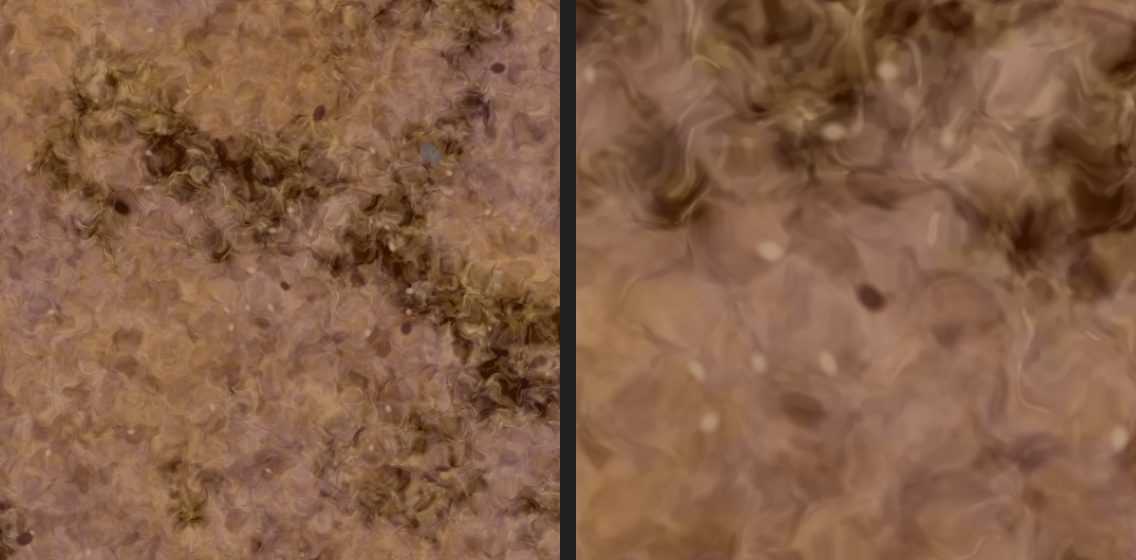
Left: the whole. Right: its middle third, enlarged.
A Shadertoy shader for this texture:

```glsl
// Bare reddish soil with dark mossy patches, curled fibres and a few small stones.
// Smooth cellular noise sets the patches and crumbs; fibres and grains are
// distance shapes scattered one per grid cell.

const vec3 DARK_EARTH = vec3(0.33, 0.17, 0.11);
const vec3 LIGHT_EARTH = vec3(0.62, 0.46, 0.36);
const vec3 OCHRE_SHIFT = vec3(0.05, 0.03, -0.10);
const vec3 MOSS_SHIFT = vec3(-0.02, 0.012, -0.025);
const vec3 STONE_GREY = vec3(0.43, 0.37, 0.36);
const vec3 SEED_BROWN = vec3(0.27, 0.13, 0.11);
const vec3 GRIT_PALE = vec3(0.73, 0.61, 0.50);

vec3 hash3(vec2 cell) {
    vec3 h = fract(cell.xyx * vec3(0.1031, 0.1030, 0.0973));
    h += dot(h, h.yxz + 33.33);
    return fract((h.xxy + h.yzz) * h.zyx);
}

mat2 rotation(float angle) {
    float c = cos(angle), s = sin(angle);
    return mat2(c, s, -s, c);
}

// Cell values blended by distance to their jittered centres
float cellNoise(vec2 p) {
    vec2 base = floor(p);
    vec2 total = vec2(0.0);
    for (int y = -1; y <= 1; y++)
    for (int x = -1; x <= 1; x++) {
        vec2 cell = base + vec2(x, y);
        vec3 h = hash3(cell);
        vec2 d = cell + 0.15 + 0.7 * h.xy - p;
        total += vec2(h.z, 1.0) * exp(-6.0 * dot(d, d));
    }
    return total.x / total.y;
}

float layeredNoise(vec2 p, int octaves, float gain) {
    float sum = 0.0, weight = 0.0, amplitude = 1.0;
    for (int i = 0; i < octaves; i++) {
        sum += amplitude * cellNoise(p);
        weight += amplitude;
        amplitude *= gain;
        p = rotation(0.7) * p * 2.03 + 17.3;
    }
    return sum / weight;
}

// Bent strands in random directions: coverage from 0 to 1
float fibres(vec2 p, float width) {
    vec2 base = floor(p);
    float cover = 0.0;
    for (int y = -1; y <= 1; y++)
    for (int x = -1; x <= 1; x++) {
        vec2 cell = base + vec2(x, y);
        vec3 h = hash3(cell + 71.0);
        vec2 q = rotation(6.283 * h.z) * (p - cell - 0.25 - 0.5 * h.xy);
        q.y += (h.x - 0.5) * 2.4 * q.x * q.x;
        q.x -= clamp(q.x, -0.45 * h.y, 0.45 * h.y);
        float strand = 1.0 - smoothstep(0.2 * width, width, length(q));
        cover = max(cover, strand * (0.3 + 0.7 * h.x));
    }
    return cover;
}

// Sparse oval grains: coverage from 0 to 1
float grains(vec2 p, float share, float radius, float softness) {
    vec2 cell = floor(p);
    vec3 h = hash3(cell + 139.0);
    vec3 shape = hash3(cell + 211.0);
    vec2 q = rotation(3.1416 * shape.x) * (p - cell - 0.35 - 0.3 * h.xy);
    float size = radius * mix(0.6, 1.0, shape.y);
    float d = length(q * vec2(1.0, 1.2 + 0.5 * shape.z)) - size;
    return step(h.z, share) * (1.0 - smoothstep(-softness, softness, d));
}

void mainImage(out vec4 fragColor, in vec2 fragCoord) {
    vec2 uv = fragCoord / min(iResolution.x, iResolution.y);

    // Broad mossy patches with ragged rims
    float patchField = layeredNoise(uv * 4.2 + 3.7, 5, 0.55);
    float moss = smoothstep(0.47, 0.72, patchField);

    // Curling crumbs, rougher inside the moss
    vec2 curl = vec2(cellNoise(uv * 30.0), cellNoise(uv * 30.0 + 51.0)) - 0.5;
    vec2 warped = uv + 0.022 * curl;
    float crumbs = layeredNoise(warped * 36.0, 3, 0.75) - 0.5;
    float flecks = smoothstep(0.56, 0.80, layeredNoise(warped * 24.0 + 90.0, 2, 0.6));

    float tone = 0.90 - 0.58 * moss;
    tone += crumbs * (0.75 + 1.3 * moss);
    tone -= flecks * (0.30 + 0.15 * moss);
    tone += 0.20 * (cellNoise(uv * 9.0 + 33.0) - 0.5);

    // Dark and pale strands
    float litter = smoothstep(0.36, 0.60, patchField);
    tone -= 0.28 * fibres(warped * 27.0, 0.13) * (0.3 + 0.7 * litter);
    tone += 0.30 * fibres(warped * 31.0 + 43.0, 0.10) * (0.25 + 0.75 * litter);
    tone = clamp(tone, -0.35, 1.2);

    // Earth colour with ochre, mauve and moss drifts
    vec3 color = mix(DARK_EARTH, LIGHT_EARTH, tone);
    float hue = cellNoise(uv * 5.0 + 12.0) - 0.5 + 0.6 * (cellNoise(uv * 42.0 + 7.0) - 0.5);
    color += OCHRE_SHIFT * hue * 0.8 + MOSS_SHIFT * moss;

    // Seeds, grit and an occasional stone
    float mottling = 1.0 + 0.5 * crumbs;
    color = mix(color, SEED_BROWN * mottling, 0.8 * grains(uv * 13.0, 0.05, 0.20, 0.06));
    color = mix(color, GRIT_PALE, 0.75 * grains(uv * 28.0 + 5.0, 0.06, 0.20, 0.11));
    color = mix(color, STONE_GREY * mottling, 0.85 * grains(uv * 6.0 + 2.0, 0.06, 0.23, 0.04));

    fragColor = vec4(clamp(color, 0.0, 1.0), 1.0);
}
```
